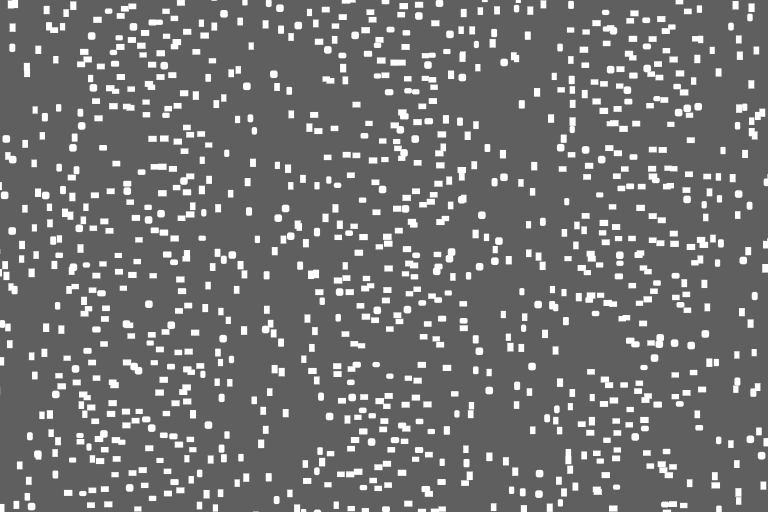
Write a Shadertoy shader that draws this texture.

```glsl
// Small white rectangular grains scattered over flat grey.
// A jittered cell grid holds at most one grain per cell; layered sines
// gather the grains into upright bands and set which way they lie.

const vec3 GROUND = vec3(0.373);
const vec3 GRAIN = vec3(0.995);
const float ROWS = 36.0;                 // cells per canvas height
const vec2 HALF_SIZE = vec2(0.0078, 0.0055);
const float FILL = 0.54;                 // mean share of occupied cells
const float BAND_PERIOD = 0.49;
const float BAND_OFFSET = 0.27;
const float CLUMP_PERIOD = 0.36;
const float CLUMP_OFFSET = 0.14;
const float JITTER = 0.96;
const float TAU = 6.28318;

vec3 hash3(vec2 cell, float seed) {
    vec3 p = fract(vec3(cell.xyx + seed) * vec3(0.1031, 0.1030, 0.0973));
    p += dot(p, p.yxz + 33.33);
    return fract((p.xxy + p.yzz) * p.zyx);
}

float roundedBox(vec2 p, vec2 halfSize, float radius) {
    vec2 q = abs(p) - halfSize + radius;
    return length(max(q, 0.0)) + min(max(q.x, q.y), 0.0) - radius;
}

// Upright bands: +1 at the dense crests, -1 in the sparse gaps.
float bandAt(float x) {
    return cos(TAU * (x - BAND_OFFSET) / BAND_PERIOD);
}

// Chance that a cell at p holds a grain.
float densityAt(vec2 p, float band) {
    float clump = cos(TAU * (p.y - CLUMP_OFFSET) / CLUMP_PERIOD);
    float ripple = sin(31.0 * p.x + 17.0 * p.y) * sin(37.0 * p.y - 13.0 * p.x);
    return FILL + 0.17 * band + 0.12 * max(band, 0.0) * clump + 0.16 * ripple;
}

// Signed distance to the grain of one cell, or a large value if empty.
float grainDistance(vec2 p, vec2 cell) {
    vec3 place = hash3(cell, 7.3);
    vec3 shape = hash3(cell, 91.7);
    vec2 center = (cell + 0.5 + JITTER * (place.xy - 0.5)) / ROWS;
    float band = bandAt(center.x);
    if (place.z > densityAt(center, band)) return 1.0;

    // Grains lie flat on the crests and stand upright in the gaps.
    bool upright = band + 1.1 * (shape.x - 0.5) < 0.0;
    vec2 halfSize = HALF_SIZE * mix(vec2(0.9), vec2(1.08, 1.1), shape.y);
    if (shape.z > 0.9) halfSize = vec2(HALF_SIZE.x * 0.95);
    if (upright) halfSize = halfSize.yx;

    // Most corners are crisp, some grains are nearly round.
    float radius = HALF_SIZE.y * mix(0.1, 0.9, smoothstep(0.55, 1.0, shape.z));
    return roundedBox(p - center, halfSize, radius);
}

void mainImage(out vec4 fragColor, in vec2 fragCoord) {
    vec2 p = fragCoord / iResolution.y;
    vec2 home = floor(p * ROWS);

    // Nearest grain among the neighbouring cells.
    float d = 1.0;
    for (int j = -1; j <= 1; j++) {
        for (int i = -1; i <= 1; i++) {
            d = min(d, grainDistance(p, home + vec2(i, j)));
        }
    }

    // One pixel wide antialiased edge.
    float coverage = clamp(0.5 - d * iResolution.y, 0.0, 1.0);
    fragColor = vec4(mix(GROUND, GRAIN, coverage), 1.0);
}
```
